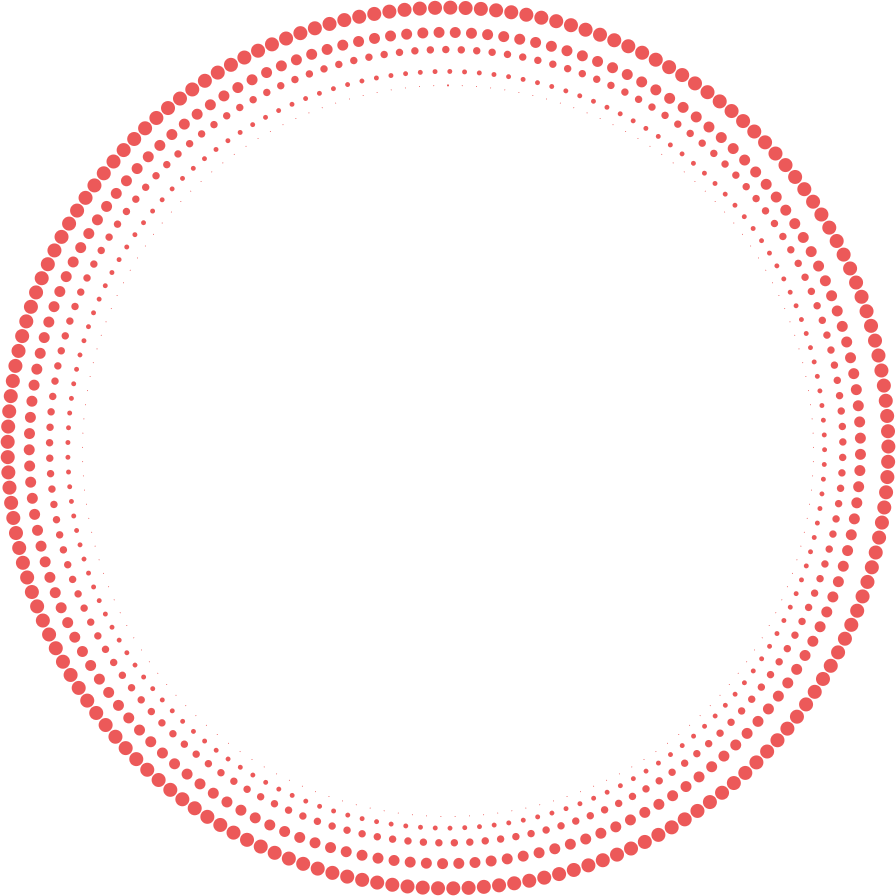
Reproduce this background procedurally as a three.js fragment shader.

```glsl
varying vec2 vUv;

#define TAU 6.283185
#define PAPER vec3(1.0)
#define CORAL vec3(0.925, 0.350, 0.350)
#define OUTER_COUNT 181.0
#define INNER_COUNT 161.0

// Antialiased disc; discs thinner than a pixel fade out
float disc(vec2 p, vec2 center, float radius, float pixel) {
  float edge = length(p - center) - radius;
  return clamp(0.5 - edge / pixel, 0.0, 1.0) * min(1.0, 2.0 * radius / pixel);
}

// Evenly spaced discs on a circle; phase is clockwise from the top
float dotRing(vec2 p, vec2 center, float ringRadius, float dotRadius,
              float count, float phase, float pixel) {
  vec2 q = p - center;
  float spacing = TAU / count;
  float index = floor((atan(q.x, q.y) - phase) / spacing + 0.5);
  float angle = index * spacing + phase;
  return disc(q, ringRadius * vec2(sin(angle), cos(angle)), dotRadius, pixel);
}

void main() {
  float pixel = max(fwidth(vUv.x), 0.00001);

  // Rings from the outside in, each slightly off center
  float ink = dotRing(vUv, vec2(0.5, 0.5), 0.4915, 0.0078, OUTER_COUNT, 0.0053, pixel);
  ink = max(ink, dotRing(vUv, vec2(0.4965, 0.5), 0.4639, 0.0061, INNER_COUNT, 0.025, pixel));
  ink = max(ink, dotRing(vUv, vec2(0.498, 0.502), 0.4427, 0.0041, INNER_COUNT, -0.001, pixel));
  ink = max(ink, dotRing(vUv, vec2(0.498, 0.498), 0.4223, 0.0027, INNER_COUNT, 0.0095, pixel));
  ink = max(ink, dotRing(vUv, vec2(0.5, 0.4967), 0.408, 0.0005, INNER_COUNT, 0.0, pixel));

  // Slightly heavier dot at the top of the innermost ring
  ink = max(ink, disc(vUv, vec2(0.5, 0.9047), 0.0011, pixel));

  gl_FragColor = vec4(mix(PAPER, CORAL, ink), 1.0);
}
```
